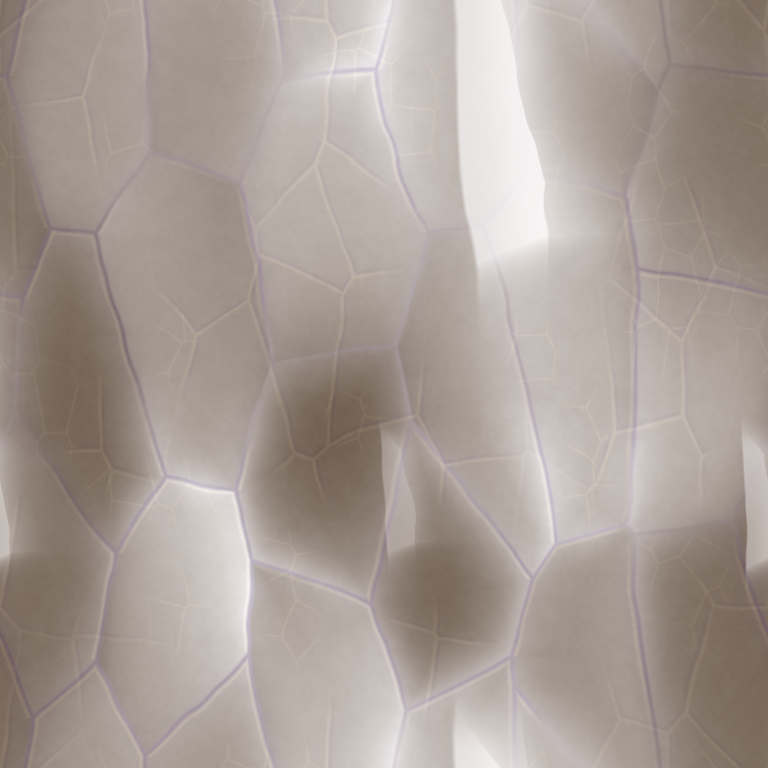
This texture map is drawn by a three.js fragment shader. Its source:

```glsl
// Tall overlapping plates of pale taupe stone: soft light and dark swells,
// hairline cracks, faint ochre veins and a few glowing wedge-shaped gaps.
// Built from wrapped Voronoi cells, value noise and a wedge formula.
#define PLATES vec2(6.0, 3.0)
#define VEINS vec2(9.0, 5.0)
#define SCRATCHES vec2(21.0, 14.0)
#define BASE_TONE 0.25
#define TONE_SPREAD 0.85
#define TILT 0.55
#define CRACK_WIDTH 0.0024
#define DARK vec3(0.49, 0.43, 0.38)
#define LIGHT vec3(0.87, 0.85, 0.84)
#define MAUVE vec3(-0.030, -0.036, -0.008)
#define OCHRE vec3(0.060, 0.055, 0.035)

varying vec2 vUv;

// Border distance, border side, blended tone and slope of a cell
struct Cell { float edge; float side; float tone; float tilt; };

vec2 hash2(vec2 p) {
  vec3 q = fract(vec3(p.xyx) * vec3(0.1031, 0.1030, 0.0973));
  q += dot(q, q.yzx + 33.33);
  return fract((q.xx + q.yz) * q.zy);
}

// Value noise that wraps after n cells
float noise(vec2 uv, vec2 n, float seed) {
  vec2 p = uv * n, i = floor(p), f = fract(p), e = vec2(1.0, 0.0);
  f = f * f * f * (f * (f * 6.0 - 15.0) + 10.0);
  float a = hash2(mod(i, n) + seed).x, b = hash2(mod(i + e.xy, n) + seed).x;
  float c = hash2(mod(i + e.yx, n) + seed).x, d = hash2(mod(i + 1.0, n) + seed).x;
  return mix(mix(a, b, f.x), mix(c, d, f.x), f.y);
}

// Vector from p to the jittered centre of cell c
vec2 toCentre(vec2 c, vec2 p, vec2 n, float seed) {
  return c + 0.5 + (hash2(mod(c, n) + seed) - 0.5) * vec2(0.55, 0.85) - p;
}

// Wrapped Voronoi cells on an n.x by n.y grid
Cell cells(vec2 uv, vec2 n, float seed) {
  vec2 p = uv * n, base = floor(p), home = base, nearest = vec2(9.0);
  for (int y = -1; y <= 1; y++) for (int x = -1; x <= 1; x++) {
    vec2 c = base + vec2(float(x), float(y)), r = toCentre(c, p, n, seed);
    if (dot(r, r) < dot(nearest, nearest)) { nearest = r; home = c; }
  }
  Cell o = Cell(9.0, 1.0, 0.0, 0.0);
  float total = 0.0;
  for (int y = -2; y <= 2; y++) for (int x = -2; x <= 2; x++) {
    vec2 c = base + vec2(float(x), float(y)), r = toCentre(c, p, n, seed);
    vec2 d = r - nearest;
    float w = exp(-4.5 * dot(r, r));
    o.tone += w * hash2(mod(c, n) + seed + 57.0).x;
    total += w;
    float e = dot(d, d) > 0.0001 ? dot(0.5 * (r + nearest), d) / length(d * n) : 9.0;
    if (e < o.edge) { o.edge = e; o.side = sign(d.x * 0.4 + d.y); }
  }
  o.tone /= total;
  o.tilt = dot((hash2(mod(home, n) + seed + 91.0) - 0.5) * vec2(1.4, 0.5), nearest);
  return o;
}

float line(float d, float w) { return exp(-d * d / (w * w)); }

// Wedge of light: crisp left side, glow to the right and below
float gap(vec2 uv, vec2 origin, float size) {
  vec2 q = uv - origin;
  q = vec2(fract(q.x + 0.5) - 0.5, fract(q.y + 0.2) - 0.2) / size;
  float left = q.x + 0.063 * q.y;
  float right = 0.093 - 0.22 * max(q.y - 0.116, 0.0) - 0.6 * max(q.y - 0.35, 0.0) - q.x;
  float below = max(0.5 * min(q.x, 0.093) - q.y, 0.0);
  float core = smoothstep(-0.003, 0.003, right) * mix(0.74, 1.0, smoothstep(0.0, 0.09, left));
  float glow = 0.68 * exp(-max(-right, 0.0) / 0.075);
  return smoothstep(-0.004, 0.004, left) * max(core, glow)
       * exp(-below / 0.035) * (1.0 - smoothstep(0.36, 0.48, q.y));
}

void main() {
  // Bend the borders a little, then roughen them
  vec2 uv = vUv + 0.022 * (vec2(noise(vUv, vec2(5.0), 3.0), noise(vUv, vec2(5.0), 17.0)) - 0.5);
  uv += 0.005 * (vec2(noise(vUv, vec2(26.0), 5.0), noise(vUv, vec2(26.0), 29.0)) - 0.5);
  Cell plate = cells(uv, PLATES, 11.0);
  Cell vein = cells(uv, VEINS, 143.0);
  Cell scratch = cells(uv, SCRATCHES, 211.0);

  // Broad shading: blended tones, tilted plates, bright pockets at borders, grain
  float t = BASE_TONE + TONE_SPREAD * (plate.tone - 0.5);
  t += TILT * plate.tilt * smoothstep(0.0, 0.005, plate.edge);
  float pocket = smoothstep(0.45, 0.95, noise(vUv, vec2(4.0, 3.0), 41.0));
  t += exp(-plate.edge / 0.035) * (0.07 + 0.38 * pocket);
  t += 0.10 * (noise(vUv, vec2(7.0, 4.0), 67.0) - 0.5);
  t += 0.03 * (noise(vUv, vec2(60.0), 71.0) + noise(vUv, vec2(170.0), 83.0) - 1.0);

  // Glowing gaps: one large, two small
  float light = gap(uv, vec2(0.617, 0.65), 1.0);
  light = max(light, 0.6 * gap(uv, vec2(0.97, 0.27), 0.42));
  light = max(light, 0.4 * gap(uv, vec2(0.50, 0.28), 0.38));
  vec3 color = mix(DARK, LIGHT, mix(max(t, -0.12), 1.25, light));

  // Embossed cracks on plate borders, then veins and scratches
  float broken = smoothstep(0.25, 0.65, noise(vUv, vec2(8.0, 6.0), 97.0));
  float veined = smoothstep(0.35, 0.75, noise(vUv, vec2(7.0), 113.0));
  float scratched = smoothstep(0.58, 0.85, noise(vUv, vec2(13.0, 11.0), 131.0));
  float s = plate.edge * plate.side, v = vein.edge * vein.side;
  vec3 relief = MAUVE * (0.9 * exp(-plate.edge / 0.009) + 1.6 * broken * line(s, CRACK_WIDTH));
  relief += OCHRE * 0.9 * broken * line(s - 2.2 * CRACK_WIDTH, CRACK_WIDTH);
  relief += veined * (OCHRE * 0.75 * line(v, 0.0025) + MAUVE * 0.7 * line(v + 0.004, 0.0025));
  relief += OCHRE * 0.55 * scratched * line(scratch.edge, 0.0014);
  color += relief * (1.0 - 0.8 * light);
  gl_FragColor = vec4(clamp(color, 0.0, 1.0), 1.0);
}
```
